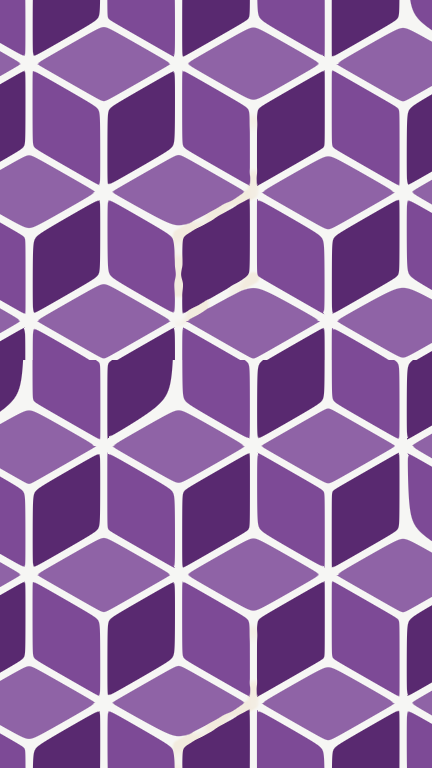
A WebGL 1 fragment shader for this pattern:

```glsl
precision highp float;
uniform vec2 u_resolution;

const float ROOT3 = 1.7320508;
const float THIRD = 0.5773503; // half the short diagonal of a rhombus

float hash(vec2 p) {
  return fract(sin(dot(p, vec2(12.99, 78.23))) * 4375.5);
}

float noise(vec2 p) {
  vec2 i = floor(p), f = fract(p);
  f = f * f * (3.0 - 2.0 * f);
  return mix(mix(hash(i), hash(i + vec2(1, 0)), f.x),
             mix(hash(i + vec2(0, 1)), hash(i + vec2(1, 1)), f.x), f.y);
}

float softAbs(float x, float k) {
  return sqrt(x * x + k * k);
}

float segment(vec2 p, vec2 a, vec2 b) {
  vec2 ab = b - a;
  return length(p - a - ab * clamp(dot(p - a, ab) / dot(ab, ab), 0.0, 1.0));
}

bool isCube(vec2 id, float column, float row) {
  return distance(id, vec2(column, row)) < 0.1;
}

void main() {
  // One unit is half a cube wide, y runs downward
  float pixel = 5.775 / u_resolution.x;
  vec2 p = vec2(gl_FragCoord.x, u_resolution.y - gl_FragCoord.y) * pixel;

  // Four rows per tile; the tile is slightly short, leaving a seam
  float tileY = mod(p.y - 4.813, 6.83);
  p = vec2(p.x - 0.388, (tileY - 1.15) * ROOT3 / 1.718);

  // Nearest cube centre on the hexagonal lattice
  vec2 q = p - vec2(0.0, THIRD);
  vec2 size = vec2(2.0, 2.0 * ROOT3);
  vec2 even = floor(q / size + 0.5) * size;
  vec2 odd = (floor(q / size) + 0.5) * size;
  vec2 centre = distance(q, even) < distance(q, odd) ? even : odd;
  vec2 local = q - centre;
  vec2 id = vec2(centre.x, floor(centre.y / ROOT3 + 0.5));

  // Choose the top, right or left face
  vec2 axis = vec2(0.0, -1.0);
  vec3 color = vec3(0.56, 0.39, 0.65);
  float face = 0.0;
  if (local.y > -abs(local.x) * THIRD) {
    face = local.x > 0.0 ? 1.0 : 2.0;
    axis = vec2(local.x > 0.0 ? 0.866 : -0.866, 0.5);
    color = face < 1.5 ? vec3(0.35, 0.16, 0.44) : vec3(0.49, 0.29, 0.59);
  }
  float along = dot(local, axis) - THIRD;
  float across = dot(local, vec2(-axis.y, axis.x));

  // Uneven corner rounding, with a few swollen corners
  float variation = hash(id + face * 7.3 + step(0.0, along) * 3.1);
  float blunt = mix(0.035, 0.065, variation);
  bool outer = along > 0.0;
  if (face < 0.5) {
    if (!outer && isCube(id, 2.0, 2.0)) blunt = 0.14;
    if (outer && id.x > 2.5 && abs(id.y - 3.0) < 0.1) blunt = 0.14;
  } else if (outer) {
    if (face < 1.5 && id.x < 1.5 && id.y < -0.5) blunt = 0.25;
    if (face > 1.5 && isCube(id, 6.0, 0.0)) blunt = 0.22;
  }

  // Cream wear along one zigzag of joints
  vec2 s = vec2(1.0, THIRD);
  float joint = segment(p, s * vec2(3, 4), s * vec2(3, 6));
  joint = min(joint, segment(p, s * vec2(3, 6), s * vec2(2, 7)));
  joint = min(joint, segment(p, s * vec2(2, 7), s * vec2(2, 9)));
  joint = min(joint, segment(p, s * vec2(2, 9), s * vec2(3, 8)));
  float wear = smoothstep(0.1, 0.05, joint) * smoothstep(0.25, 0.55, noise(p * 4.0));

  // Rounded rhombus, inset by half a line
  float d = 0.5 * softAbs(across, mix(0.01, 0.03, variation) + blunt - 0.02)
          + 0.866 * softAbs(along, mix(0.008, 0.025, variation)) - 0.454;
  d += wear * 0.03 * (noise(p * 7.0) - 0.5);

  vec3 line = mix(vec3(0.965, 0.965, 0.955), vec3(0.95, 0.92, 0.87), wear);
  gl_FragColor = vec4(mix(color, line, clamp(0.5 + d / pixel, 0.0, 1.0)), 1.0);
}
```
